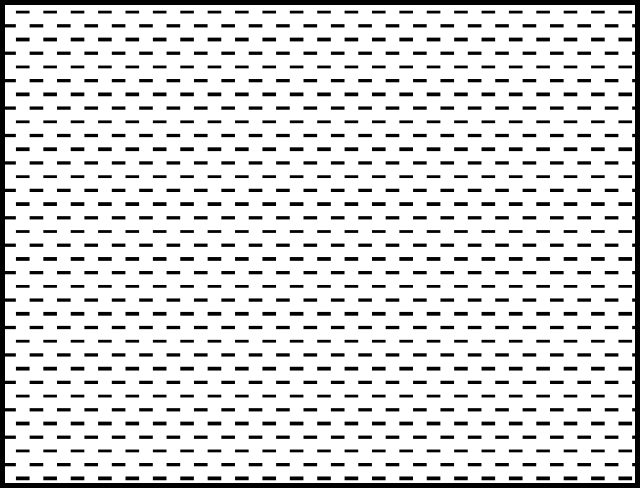
This pattern is drawn by a Shadertoy shader. Its source:

```glsl
// Staggered rows of short black dashes on white inside a thin black frame.

const vec2 CANVAS = vec2(512.0, 390.0);   // design units
const vec2 PITCH = vec2(21.91, 10.96);    // dash spacing, row spacing
const vec2 FIRST_DASH = vec2(18.2, 7.7);  // centre of the lowest left dash
const float DASH_LENGTH = 10.9;
const float DASH_THICKNESS = 2.62;
const float THICKNESS_SWING = 0.4;
const float FRAME_WIDTH = 4.0;
const vec3 INK = vec3(0.005);
const vec3 PAPER = vec3(1.0);
const float TAU = 6.2831853;

// Share of a pixel covered by a band, given the offset from its centre
float bandCoverage(float offset, float halfWidth, float pixel) {
    return clamp((halfWidth - abs(offset)) / pixel + 0.5, 0.0, 1.0);
}

// Antialiased axis-aligned rectangle centred at the origin
float boxCoverage(vec2 offset, vec2 halfSize, vec2 pixel) {
    return bandCoverage(offset.x, halfSize.x, pixel.x)
         * bandCoverage(offset.y, halfSize.y, pixel.y);
}

// Rows alternate by half a pitch; thickness cycles over four rows
float dashRows(vec2 p, vec2 pitch, vec2 pixel) {
    float row = floor(p.y / pitch.y + 0.5);
    float shift = 0.5 * pitch.x * mod(row, 2.0);
    float column = floor((p.x - shift) / pitch.x + 0.5);
    vec2 centre = vec2(column * pitch.x + shift, row * pitch.y);
    float thickness = DASH_THICKNESS + THICKNESS_SWING * cos(TAU * row / 4.0);
    return boxCoverage(p - centre, 0.5 * vec2(DASH_LENGTH, thickness), pixel);
}

float frameCoverage(vec2 p, vec2 size, float width, vec2 pixel) {
    return 1.0 - boxCoverage(p - 0.5 * size, 0.5 * size - width, pixel);
}

void mainImage(out vec4 fragColor, in vec2 fragCoord) {
    vec2 pixel = CANVAS / iResolution.xy;
    vec2 p = fragCoord * pixel;
    float dashes = dashRows(p - FIRST_DASH, PITCH, pixel);
    float frame = frameCoverage(p, CANVAS, FRAME_WIDTH, pixel);
    fragColor = vec4(mix(PAPER, INK, max(dashes, frame)), 1.0);
}
```
